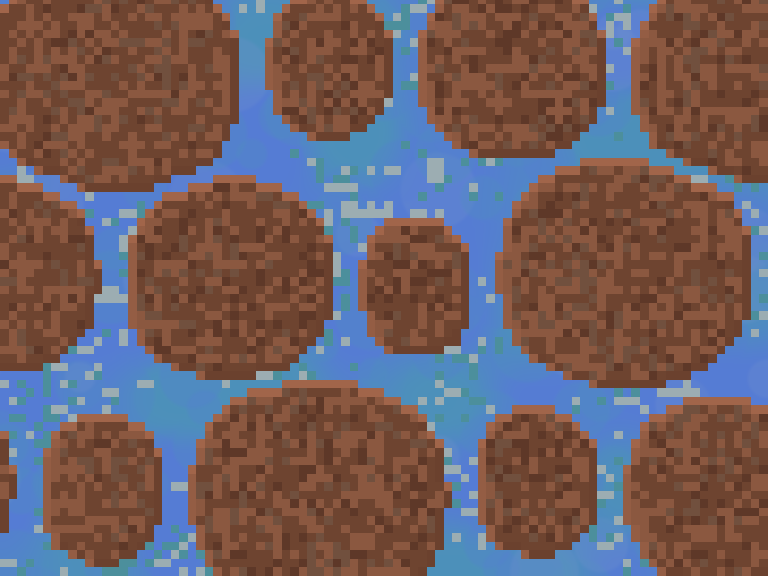
This pattern is drawn by a WebGL 1 fragment shader. Its source:

```glsl
precision highp float;
// Blocky brown boulders lying in mottled blue water with scattered flecks.

uniform vec2 u_resolution;

#define BLOCK (1.0 / 67.5)   // side of one square block, in canvas heights
#define PITCH vec2(0.36, 0.365)
#define ORIGIN vec2(0.014, 0.15)
#define WIDTH_JITTER 0.2
#define STONE_GAP 0.045
#define ROUNDNESS 2.4
#define CREVICE 0.12         // gap kept where two stones press together
#define DISC_GRID 0.085
#define PALE_SHARE 0.095
#define TEAL_SHARE 0.09

float hash(vec2 p) {
  vec3 q = fract(p.xyx * vec3(0.1031, 0.1030, 0.0973));
  q += dot(q, q.yzx + 33.33);
  return fract((q.x + q.y) * q.z);
}

float noise(vec2 p) {
  vec2 i = floor(p), f = fract(p);
  f = f * f * (3.0 - 2.0 * f);
  return mix(mix(hash(i), hash(i + vec2(1.0, 0.0)), f.x),
             mix(hash(i + vec2(0.0, 1.0)), hash(i + 1.0), f.x), f.y);
}

// Left border of a stone's slot; swaying borders give stones varied widths.
float slotBorder(float column, float row) {
  float phase = 2.4 * (column - 1.0) + 1.2 * (row - 1.0);
  float stagger = 0.5 * mod(row, 2.0);
  return ORIGIN.x + PITCH.x * (column - stagger + WIDTH_JITTER * sin(phase));
}

// x: 1 inside a stone, else 0; y: random tone of the nearest stone.
vec2 stoneAt(vec2 p) {
  float nearest = 9.0, second = 9.0, tone = 0.0;
  float baseRow = floor((p.y - ORIGIN.y) / PITCH.y + 0.5);
  for (int j = -1; j <= 1; j++) {
    float row = baseRow + float(j);
    float baseColumn = floor((p.x - ORIGIN.x) / PITCH.x + 0.5 * mod(row, 2.0));
    for (int i = -1; i <= 1; i++) {
      float column = baseColumn + float(i);
      float left = slotBorder(column, row);
      float right = slotBorder(column + 1.0, row);
      float halfWidth = 0.5 * (right - left - STONE_GAP);
      vec2 radii = vec2(halfWidth, 0.6 * halfWidth + 0.065);
      float lift = 0.014 * sin(4.1 * column + 2.3 * row);
      vec2 center = vec2(0.5 * (left + right), ORIGIN.y + PITCH.y * row + lift);
      vec2 q = pow(abs(p - center) / radii + 1e-4, vec2(ROUNDNESS));
      float d = pow(q.x + q.y, 1.0 / ROUNDNESS);
      if (d < nearest) {
        second = nearest;
        nearest = d;
        tone = hash(vec2(column, row) + 17.0);
      } else {
        second = min(second, d);
      }
    }
  }
  return vec2(step(nearest, 1.0) * step(CREVICE, second - nearest), tone);
}

// Four earthy shades dealt per block, with lit and shaded rims.
vec3 stoneColor(vec2 block, vec2 center, float tone) {
  float pick = hash(block + 5.0) + 0.16 * (tone - 0.5);
  float greyness = 0.4 * noise(block * 0.16 + 40.0);
  vec3 color = vec3(0.43, 0.265, 0.19);
  if (hash(block + 71.0) < greyness) color = vec3(0.445, 0.315, 0.245);
  if (pick < 0.11) color = vec3(0.37, 0.22, 0.155);
  if (pick > 0.66) color = vec3(0.545, 0.345, 0.25);
  vec2 dx = vec2(BLOCK, 0.0), dy = vec2(0.0, BLOCK);
  if (stoneAt(center + dy).x < 0.5) return vec3(0.63, 0.395, 0.29);
  if (stoneAt(center - dx).x < 0.5) return vec3(0.58, 0.365, 0.265);
  if (stoneAt(center - dy).x * stoneAt(center + dx).x < 0.5)
    return vec3(0.42, 0.255, 0.18);
  return color;
}

// Smooth blue drift overlaid with faint translucent discs.
vec3 waterColor(vec2 p) {
  vec3 cyan = vec3(0.30, 0.565, 0.73), blue = vec3(0.335, 0.485, 0.83);
  vec3 color = mix(cyan, blue, smoothstep(0.25, 0.75, noise(p * 6.5 + 9.0)));
  vec2 base = floor(p / DISC_GRID);
  for (int j = -1; j <= 1; j++) {
    for (int i = -1; i <= 1; i++) {
      vec2 id = base + vec2(float(i), float(j));
      vec2 center = (id + vec2(hash(id + 3.0), hash(id + 29.0))) * DISC_GRID;
      float radius = DISC_GRID * mix(0.3, 0.85, hash(id + 51.0));
      float kind = hash(id + 83.0);
      vec3 tint = kind < 0.42 ? cyan : blue;
      if (kind > 0.85) tint = vec3(0.44, 0.57, 0.80);
      float cover = 1.0 - smoothstep(-0.006, 0.003, length(p - center) - radius);
      color = mix(color, tint, 0.26 * cover);
    }
  }
  return color;
}

void main() {
  vec2 p = gl_FragCoord.xy / u_resolution.y;
  vec2 block = floor(p / BLOCK);
  vec2 center = (block + 0.5) * BLOCK;
  vec2 stone = stoneAt(center);
  vec3 color = waterColor(p);

  // Flecks gather in drifts; some pale ones are two blocks wide.
  float drift = 2.0 * smoothstep(0.15, 0.85, noise(block * 0.13 + 60.0));
  float wide = hash(floor(block * vec2(0.5, 1.0)) + 131.0);
  if (hash(block + 211.0) < TEAL_SHARE * drift) color = vec3(0.30, 0.56, 0.61);
  if (min(hash(block + 307.0) / 0.65, wide / 0.35) < PALE_SHARE * drift)
    color = vec3(0.61, 0.68, 0.70);

  if (stone.x > 0.5) color = stoneColor(block, center, stone.y);
  gl_FragColor = vec4(color, 1.0);
}
```
